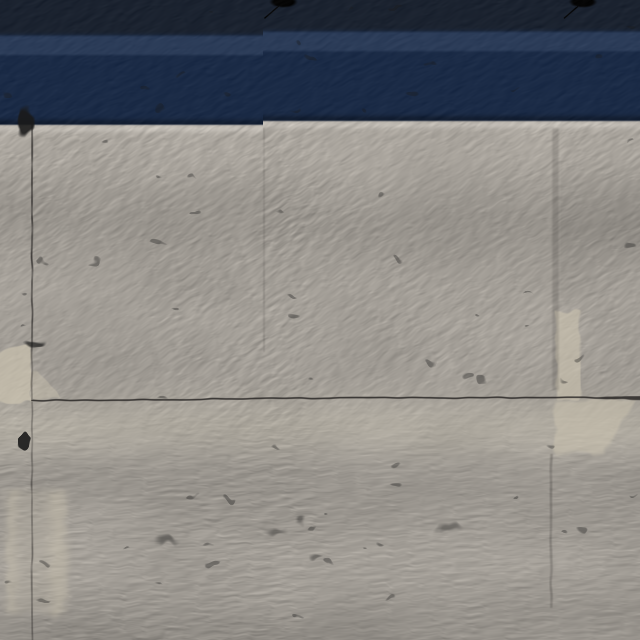
Write a Shadertoy shader that draws this texture.

```glsl
float hash(vec2 p) {
    vec3 q = fract(p.xyx * vec3(0.1031, 0.1030, 0.0973));
    q += dot(q, q.yzx + 33.33);
    return fract((q.x + q.y) * q.z);
}

float noise(vec2 p) {
    vec2 c = floor(p), f = fract(p);
    f = f * f * (3.0 - 2.0 * f);
    float low = mix(hash(c), hash(c + vec2(1, 0)), f.x);
    float high = mix(hash(c + vec2(0, 1)), hash(c + 1.0), f.x);
    return mix(low, high, f.y);
}

float fbm(vec2 p) {
    float sum = 0.0, weight = 0.53;
    for (int i = 0; i < 4; i++) {
        sum += weight * noise(p);
        p = mat2(1.6, 1.2, -1.2, 1.6) * p + 17.3;
        weight *= 0.5;
    }
    return sum;
}

vec2 ragged(vec2 p, float freq, float amount) {
    return p + amount * (vec2(noise(p * freq), noise(p * freq + 80.0)) - 0.5);
}

// Embossed streaks along an angle
float streaks(vec2 p, float angle, vec2 scale) {
    float c = cos(angle), s = sin(angle);
    vec2 q = vec2(c * p.x + s * p.y, c * p.y - s * p.x) * scale + 40.0;
    q += 0.8 * noise(p * 60.0);
    vec2 r = q * 1.9, d = vec2(0.25, -0.7);
    return noise(q) - noise(q + d) + 0.6 * (noise(r) - noise(r + d));
}

float band(float x, float lo, float hi, float soft) {
    return smoothstep(lo - soft, lo + soft, x) * (1.0 - smoothstep(hi - soft, hi + soft, x));
}

float box(vec2 p, vec2 lo, vec2 hi, float soft) {
    return band(p.x, lo.x, hi.x, soft) * band(p.y, lo.y, hi.y, soft);
}

float bump(float x, float center, float width) {
    float d = (x - center) / width;
    return exp(-d * d);
}

float spot(vec2 p, vec2 center, vec2 radius, float soft) {
    float d = (length((p - center) / radius) - 1.0) * min(radius.x, radius.y);
    return 1.0 - smoothstep(-soft, soft, d);
}

float stroke(vec2 p, vec2 a, vec2 b, float width, float soft) {
    vec2 d = b - a;
    float t = clamp(dot(p - a, d) / dot(d, d), 0.0, 1.0);
    return 1.0 - smoothstep(width - soft, width + soft, length(p - a - d * t));
}

// Sparse pits, one candidate per cell
float pits(vec2 p, float cells, float density, float soft) {
    vec2 id = floor(p * cells);
    vec2 center = (id + 0.3 + 0.4 * vec2(hash(id + 3.0), hash(id + 71.0))) / cells;
    vec2 radius = vec2(0.22, 0.11) / cells * (0.5 + hash(id + 19.0));
    return spot(p, center, radius, soft) * step(hash(id + 47.0), density);
}

vec3 paintedBeam(vec2 p, float shift, float soft) {
    float y = p.y - shift;
    vec3 col = mix(vec3(0.105, 0.168, 0.275), vec3(0.105, 0.135, 0.185), smoothstep(0.938, 0.952, y));
    col = mix(col, vec3(0.17, 0.235, 0.345), band(y, 0.914, 0.944, 0.003));
    col *= 1.0 - 0.3 * bump(y, 0.808, 0.006);
    for (int i = 0; i < 2; i++) {
        vec2 q = p - vec2(0.443 + 0.468 * float(i), 0.997);
        float hook = spot(q, vec2(0), vec2(0.019, 0.008), 0.002);
        hook = max(hook, stroke(q, vec2(-0.029, -0.025), vec2(0), 0.001, soft));
        col = mix(col, vec3(0.02), hook);
    }
    return col + 0.022 * streaks(p, 0.4, vec2(55, 170));
}

vec3 concrete(vec2 p) {
    float y = p.y + 0.025 * (fbm(p * vec2(4, 7)) - 0.5);
    float pale = bump(y, 0.335, 0.045);
    float tone = 0.62 + 0.035 * smoothstep(0.66, 0.8, y) + 0.045 * pale;
    tone -= 0.035 * bump(y, 0.66, 0.055) + 0.025 * bump(y, 0.24, 0.05);
    tone -= 0.055 * smoothstep(0.1, 0.0, p.y);
    tone -= 0.035 * smoothstep(0.872, 0.878, p.x) * bump(p.y, 0.65, 0.1);
    tone += 0.07 * (fbm(p * vec2(7, 16) + 5.0) - 0.5);
    float flat_grain = streaks(p, 0.0, vec2(48, 210));
    float slant_grain = streaks(p, 0.48, vec2(62, 180));
    float grain = mix(flat_grain, slant_grain, smoothstep(0.27, 0.42, p.y));
    float rough = 0.55 + 0.8 * fbm(p * 6.0 + 12.0) + 0.35 * bump(p.x, 0.44, 0.05);
    return (tone + 0.065 * grain * rough) * vec3(1.02, 0.99, 0.945 - 0.015 * pale);
}

// Pale filler at the joints and washed streaks
float fillerMask(vec2 p, float soft) {
    vec2 q = ragged(p, 70.0, 0.008);
    float left = box(q, vec2(-0.1, 0.372), vec2(0.049, 0.448 + 0.3 * q.x), soft);
    float toe = box(q, vec2(0.049, 0.377), vec2(0.095 - 0.8 * (q.y - 0.377), 0.42), soft);
    float post = box(q, vec2(0.869, 0.377), vec2(0.907, 0.514), soft);
    float foot = box(q, vec2(0.867, 0.292), vec2(0.942 + 0.6 * (q.y - 0.29), 0.376), soft + 0.002);
    float wash = box(q, vec2(0.008, 0.04), vec2(0.106, 0.235), 0.008);
    wash *= 0.25 + 0.4 * bump(q.x, 0.09, 0.014) + 0.3 * bump(q.x, 0.018, 0.01);
    return max(max(max(left, 0.6 * toe), max(0.9 * post, 0.75 * foot)), wash);
}

float jointMask(vec2 p, float soft) {
    vec2 q = p + 0.002 * (noise(p * 45.0) - 0.5);
    float wear = 0.5 + 0.5 * noise(p * vec2(25, 70));
    float level = 0.3745 + 0.004 * smoothstep(0.05, 0.6, p.x);
    float crack = 0.0013 + 0.006 * smoothstep(0.93, 1.0, p.x) * noise(p * 70.0);
    float joint = 0.85 * stroke(q, vec2(0.05, level), vec2(1.02, level), crack, soft);
    float left = stroke(q, vec2(0.05, 0), vec2(0.05, 0.81), 0.0014, soft);
    joint = max(joint, left * wear * mix(0.5, 0.8, smoothstep(0.45, 0.48, p.y)));
    joint = max(joint, 0.3 * wear * box(q, vec2(0.859, 0.05), vec2(0.863, 0.29), 0.002));
    joint = max(joint, 0.17 * box(p, vec2(0.863, 0.39), vec2(0.873, 0.8), 0.003));
    return max(joint, 0.2 * wear * box(p, vec2(0.411, 0.45), vec2(0.414, 0.8), 0.002));
}

float stains(vec2 p, float soft) {
    vec2 q = ragged(p, 80.0, 0.012);
    float mark = spot(q, vec2(0.039, 0.311), vec2(0.011), soft);
    mark = max(mark, spot(q, vec2(0.04, 0.812), vec2(0.013, 0.02), 0.003));
    mark = max(mark, 0.8 * spot(q, vec2(0.056, 0.463), vec2(0.012, 0.004), 0.002));
    vec3 smudges[5] = vec3[5](vec3(0.43, 0.172, 0.015), vec3(0.466, 0.186, 0.007),
        vec3(0.7, 0.174, 0.019), vec3(0.495, 0.132, 0.009), vec3(0.26, 0.155, 0.014));
    for (int i = 0; i < 5; i++) {
        vec3 s = smudges[i];
        mark = max(mark, 0.42 * spot(q, s.xy, vec2(s.z, 0.005), 0.003));
    }
    return 0.9 * max(mark, 0.4 * pits(q, 38.0, 0.045, soft));
}

void mainImage(out vec4 fragColor, in vec2 fragCoord) {
    vec2 p = fragCoord / iResolution.xy;
    float soft = 0.8 / iResolution.y;
    float shift = 0.006 * step(0.411, p.x);
    float edge = 0.805 + shift;
    vec3 wall = concrete(p) + 0.08 * bump(p.y, edge - 0.006, 0.006);
    vec3 filler = vec3(0.76, 0.735, 0.675) + 0.25 * (wall - 0.61);
    wall = mix(wall, filler, 0.85 * fillerMask(p, 0.001 + soft));
    wall = mix(wall, vec3(0.16, 0.15, 0.145), jointMask(p, soft));
    vec3 col = mix(wall, paintedBeam(p, shift, soft), smoothstep(-0.002, 0.002, p.y - edge));
    fragColor = vec4(mix(col, vec3(0.1), stains(p, soft)), 1.0);
}
```
